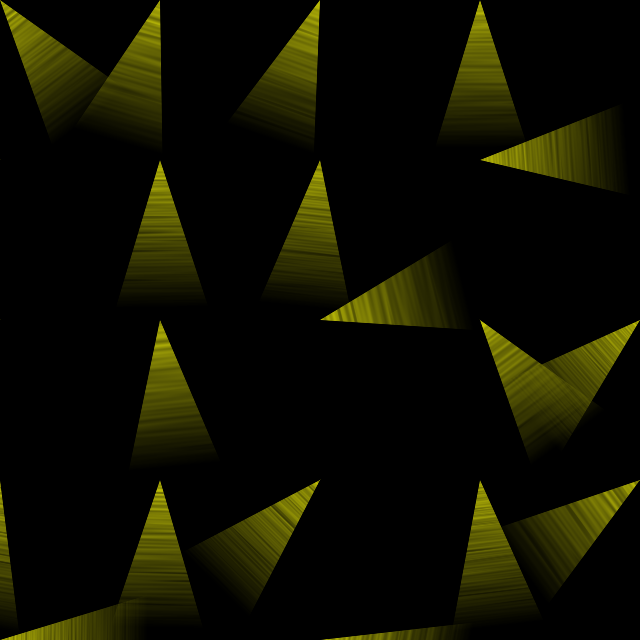
Write a Shadertoy shader that draws this pattern.

```glsl
const float CELLS = 4.0;          // grid cells along the canvas height
const float HALF_ANGLE = 0.304;   // half opening of each cone, radians
const float REACH = 0.92;         // axial length, in cells
const vec3 YELLOW = vec3(0.63, 0.63, 0.024);

float hash(vec2 p) {
    vec3 q = fract(vec3(p.xyx) * 0.1031);
    q += dot(q, q.yzx + 33.33);
    return fract((q.x + q.y) * q.z);
}

vec2 polar(float angle) {
    return vec2(cos(angle), sin(angle));
}

float cornerSlope(vec2 corner, vec2 offset) {
    return dot(polar(6.2832 * hash(corner)), offset);
}

float gradientNoise(vec2 p) {
    vec2 i = floor(p), f = p - i;
    vec2 u = f * f * f * (f * (f * 6.0 - 15.0) + 10.0);
    vec2 e = vec2(1.0, 0.0);
    float low = mix(cornerSlope(i, f), cornerSlope(i + e, f - e), u.x);
    float high = mix(cornerSlope(i + e.yx, f - e.yx), cornerSlope(i + 1.0, f - 1.0), u.x);
    return mix(low, high, u.y);
}

// Fine grooves running across the cone, with a few deep dark lines
float grooves(vec2 local, float frequency, float seed) {
    vec2 shift = vec2(seed * 91.0 + 7.0, seed * 37.0 + 5.0);
    float fine = gradientNoise(local * vec2(frequency * 1.7, 1.3) + shift);
    float broad = gradientNoise(local * vec2(frequency, 0.9) + shift.yx);
    float cut = smoothstep(0.22, 0.5, broad);
    return 1.04 + 0.45 * fine + 0.22 * broad - 0.4 * cut;
}

// Positive inside the wedge that opens along +x from the origin
float wedge(vec2 local, float halfAngle) {
    return local.x * sin(halfAngle) - abs(local.y) * cos(halfAngle);
}

vec3 paintCone(vec3 below, vec2 offset, vec2 id, float pixel) {
    // Directions fan over the lower half plane
    float angle = mix(-2.79, 0.3, hash(id + 13.7));
    vec2 axis = polar(angle);
    vec2 local = vec2(dot(offset, axis), dot(offset, vec2(-axis.y, axis.x)));

    float t = clamp(local.x / REACH, 0.0, 1.0);
    float cover = smoothstep(-0.5 * pixel, 0.5 * pixel, wedge(local, HALF_ANGLE));
    float frequency = mix(22.0, 46.0, hash(id + 41.3));
    vec3 lit = YELLOW * grooves(local, frequency, hash(id + 71.9)) / (1.0 + t);
    return mix(below, lit, cover * (1.0 - t * t));
}

void mainImage(out vec4 fragColor, in vec2 fragCoord) {
    vec2 p = CELLS * fragCoord / iResolution.y;
    float pixel = CELLS / iResolution.y;
    vec2 cell = floor(p);
    vec3 color = vec3(0.0);

    // A cone hangs from every grid corner; paint top to bottom, left to right
    for (int y = 1; y >= 0; y--) {
        for (int x = 0; x <= 1; x++) {
            vec2 id = cell + vec2(x, y);
            color = paintCone(color, p - id, id, pixel);
        }
    }
    fragColor = vec4(color, 1.0);
}
```
